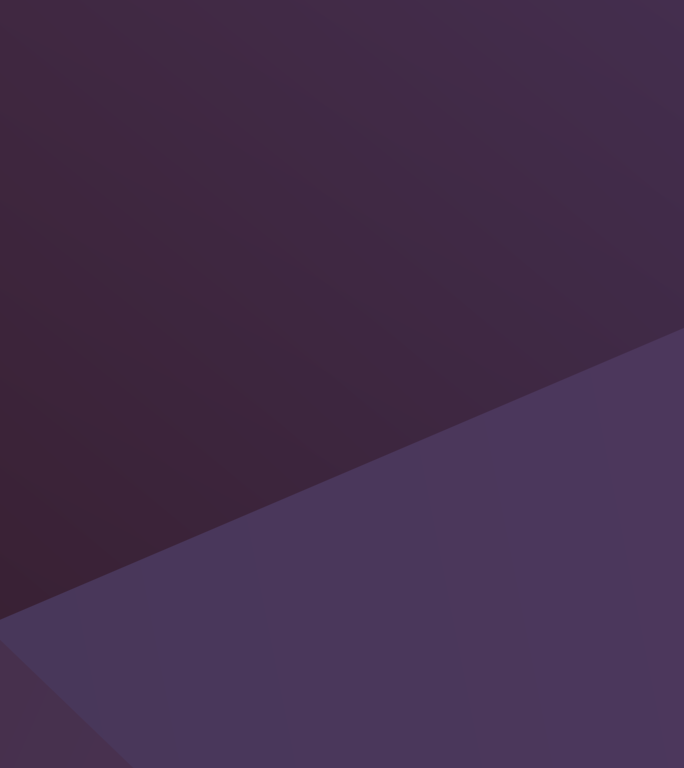
This background is drawn by a WebGL 1 fragment shader. Its source:

```glsl
precision mediump float;
// Dusky plum wall above a slanted violet plane, with a mauve corner at the lower left.

uniform vec2 u_resolution;

// Antialiased coverage of the area to the left of the line from a to b (canvas units).
float leftOf(vec2 a, vec2 b) {
    vec2 along = normalize((b - a) * u_resolution);
    vec2 offset = gl_FragCoord.xy - a * u_resolution;
    return smoothstep(-0.8, 0.8, along.x * offset.y - along.y * offset.x);
}

void main() {
    vec2 uv = gl_FragCoord.xy / u_resolution;

    // Wall: dark at the lower left, bluer towards the upper right
    vec3 wall = vec3(0.216, 0.122, 0.192)
              + vec3(0.016, 0.024, 0.051) * uv.x
              + vec3(0.034, 0.034, 0.063) * uv.y;

    // Violet plane: slightly warmer to the right
    vec3 plane = mix(vec3(0.282, 0.216, 0.353), vec3(0.298, 0.214, 0.361),
                     clamp(uv.x * 0.9 + uv.y * 0.2, 0.0, 1.0));

    // Mauve corner
    vec3 corner = vec3(0.278, 0.190, 0.304) + vec3(0.02, 0.01, 0.04) * (uv.x - uv.y * 0.5);

    vec3 color = mix(plane, corner, leftOf(vec2(0.195, 0.0), vec2(0.0, 0.167)));
    color = mix(color, wall, leftOf(vec2(0.0, 0.193), vec2(1.0, 0.573)));

    gl_FragColor = vec4(color, 1.0);
}
```
